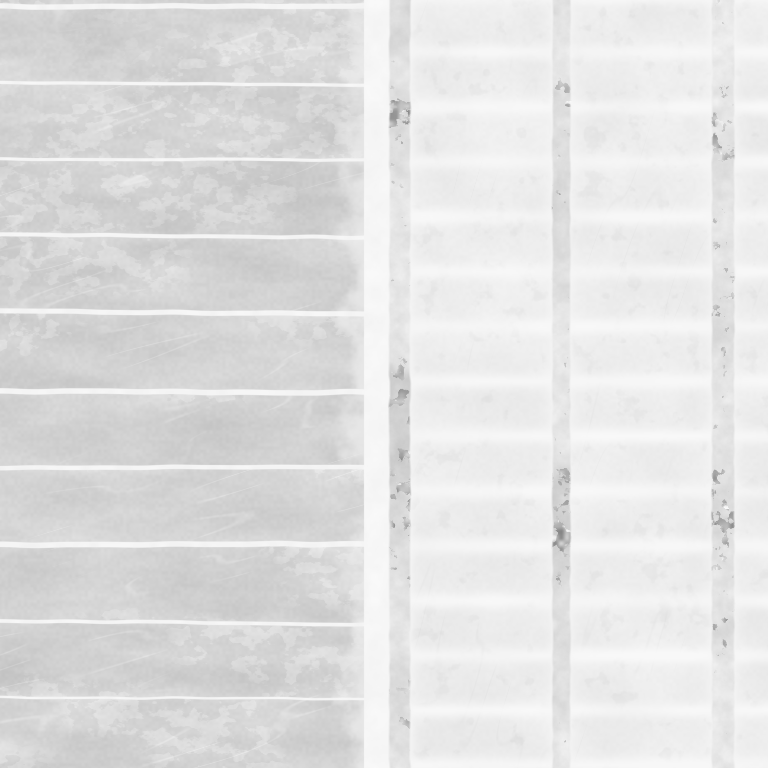
Give the GLSL for this texture map, as a WebGL 1 fragment shader.

```glsl
precision highp float;
// Pale grey worn sheet: ten wide planks on the left, fourteen softly lit
// panel rows on the right, crossed by three narrow vertical rusted strips.
// Repeats come from floor and fract; wear comes from layered value noise.

uniform vec2 u_resolution;

#define PLANK_ROWS 10.0
#define PANEL_ROWS 14.0
#define PLANK_EDGE 0.474
#define PLANK_TONE 0.815
#define SEAM_TONE 0.95
#define BORDER_TONE 0.965
#define PANEL_TONE 0.925
#define GLOW_TONE 0.975
#define RUST_TONE 0.50
#define STRIP_FIRST 0.5205
#define STRIP_STEP 0.2105

float hash(vec2 p) {
  vec3 q = fract(vec3(p.xyx) * 0.1031);
  q += dot(q, q.yzx + 33.33);
  return fract((q.x + q.y) * q.z);
}

float noise(vec2 p) {
  vec2 i = floor(p), f = fract(p);
  f = f * f * (3.0 - 2.0 * f);
  return mix(mix(hash(i), hash(i + vec2(1.0, 0.0)), f.x),
             mix(hash(i + vec2(0.0, 1.0)), hash(i + 1.0), f.x), f.y);
}

float fbm(vec2 p) {
  float sum = 0.0, amp = 0.533;
  for (int i = 0; i < 4; i++) {
    sum += amp * noise(p);
    p = p * 2.03 + 17.3;
    amp *= 0.5;
  }
  return sum;
}

// Antialiased band around zero
float band(float d, float halfWidth, float px) {
  return 1.0 - smoothstep(halfWidth - px, halfWidth + px, abs(d));
}

// Thin broken scratches running along a slanted direction
float scratches(vec2 uv) {
  vec2 p = vec2(uv.x * 0.95 + uv.y * 0.3, uv.y * 0.95 - uv.x * 0.3);
  float ridge = abs(noise(p * vec2(7.0, 46.0) + 5.0) - 0.5);
  return (1.0 - smoothstep(0.0, 0.045, ridge))
       * smoothstep(0.55, 0.75, noise(uv * 13.0 + 41.0));
}

float planks(vec2 uv, float px) {
  float row = (1.0 - uv.y) * PLANK_ROWS - 0.09;
  float seam = floor(row + 0.5);
  float width = mix(0.0014, 0.0042, hash(vec2(seam, 3.0)));
  float tilt = (hash(vec2(seam, 8.0)) - 0.3) * 0.014 * (uv.x - 0.24);
  float wobble = (noise(vec2(uv.x * 22.0, seam * 7.0)) - 0.5) * 0.002;
  float shift = (hash(vec2(seam, 5.0)) - 0.5) * 0.004;
  float d = (row - seam) / PLANK_ROWS - tilt - wobble - shift;
  float id = seam + step(0.0, d);

  // Long stains, broad clouds, then fine flaked paint
  float tone = PLANK_TONE + (hash(vec2(id, 21.0)) - 0.5) * 0.02;
  tone += (fbm(uv * vec2(9.0, 34.0) + id * 9.0) - 0.5) * 0.10;
  tone += (fbm(uv * 7.0 + id * 3.0) - 0.5) * 0.06;
  float flakes = smoothstep(0.50, 0.60, fbm(uv * vec2(58.0, 85.0)));
  tone += 0.04 * flakes * smoothstep(0.40, 0.62, noise(uv * vec2(7.0, 12.0) + id));
  tone += (noise(uv * 240.0) - 0.5) * 0.025 + 0.035 * scratches(uv);

  // Worn right end and bright seams with a faint halo
  float worn = uv.x + (fbm(uv * 36.0) - 0.5) * 0.07;
  tone = mix(tone, 0.92, 0.8 * smoothstep(0.438, 0.482, worn));
  tone += 0.03 * exp(-abs(d) / 0.005);
  return mix(tone, SEAM_TONE + 0.02 * noise(uv * 90.0), band(d, width, px));
}

float panels(vec2 uv) {
  float row = (1.0 - uv.y) * PANEL_ROWS + 0.05;
  float d = abs(fract(row + 0.5) - 0.5) / PANEL_ROWS;
  d += (noise(uv * 28.0) - 0.5) * 0.003;
  float glow = exp(-d * d / 0.00012) * mix(0.55, 1.0, noise(uv * vec2(11.0, 14.0)));
  float tone = PANEL_TONE + (fbm(uv * 14.0 + 31.0) - 0.5) * 0.05;
  tone -= 0.025 * smoothstep(0.62, 0.78, fbm(uv * 52.0)) + 0.015 * scratches(uv.yx);
  tone += (noise(uv * 230.0) - 0.5) * 0.012;
  return mix(tone, GLOW_TONE, glow);
}

// Paint and rust in one strip; patches hold heights, sizes and strengths
float stripPaint(vec2 uv, float tone, vec4 heights, vec4 sizes, vec4 strengths) {
  vec4 away = (uv.y - heights) / sizes;
  float wear = min(dot(strengths, exp(-away * away)), 1.0);
  float bare = smoothstep(0.50, 0.68, noise(vec2(tone * 90.0, uv.y * 9.0)));
  float paint = mix(tone, 0.93, 0.6 * bare) + (fbm(uv * 75.0) - 0.5) * 0.09;
  float limit = mix(0.76, 0.47, wear);
  float rust = smoothstep(limit, limit + 0.07, fbm(uv * 88.0 + 13.0));
  float fleck = smoothstep(0.72, 0.85, noise(uv * 165.0 + 7.0));
  float dark = RUST_TONE + 0.34 * noise(uv * 130.0) + 0.2 * fleck;
  return mix(paint - 0.06 * wear, dark, rust * (0.5 + 0.5 * wear));
}

void main() {
  vec2 uv = gl_FragCoord.xy / u_resolution;
  float px = 0.75 / min(u_resolution.x, u_resolution.y);
  float border = BORDER_TONE + (fbm(uv * 45.0) - 0.5) * 0.04;
  float tone = mix(border, panels(uv), smoothstep(0.515, 0.545, uv.x));

  // Three strips, each with a pale margin
  for (int i = 0; i < 3; i++) {
    float n = float(i);
    vec4 heights = vec4(0.85, 0.50, 0.35, 0.05), sizes = vec4(0.028, 0.035, 0.10, 0.04);
    vec4 strengths = vec4(0.9, 0.6, 0.9, 0.25);
    float paint = 0.855, halfWidth = 0.0135;
    if (i == 1) {
      heights = vec4(0.87, 0.37, 0.30, 0.74); sizes = vec4(0.022, 0.035, 0.045, 0.08);
      paint = 0.87; halfWidth = 0.0115;
    } else if (i == 2) {
      heights = vec4(0.80, 0.577, 0.335, 0.18); sizes = vec4(0.09, 0.05, 0.06, 0.025);
      strengths = vec4(0.5, 0.8, 0.9, 0.75); paint = 0.905; halfWidth = 0.0145;
    }
    float d = uv.x - STRIP_FIRST - n * STRIP_STEP;
    d += (noise(vec2(n * 9.0, uv.y * 70.0)) - 0.5) * 0.0015;
    float margin = exp(-max(abs(d) - halfWidth, 0.0) / 0.008);
    tone = mix(tone, BORDER_TONE, 0.7 * margin);
    float strip = stripPaint(uv, paint, heights, sizes, strengths);
    tone = mix(tone, strip, band(d, halfWidth, 2.0 * px));
  }

  tone = mix(planks(uv, px), tone, smoothstep(-px, px, uv.x - PLANK_EDGE));
  gl_FragColor = vec4(vec3(clamp(tone, 0.0, 1.0)), 1.0);
}
```
